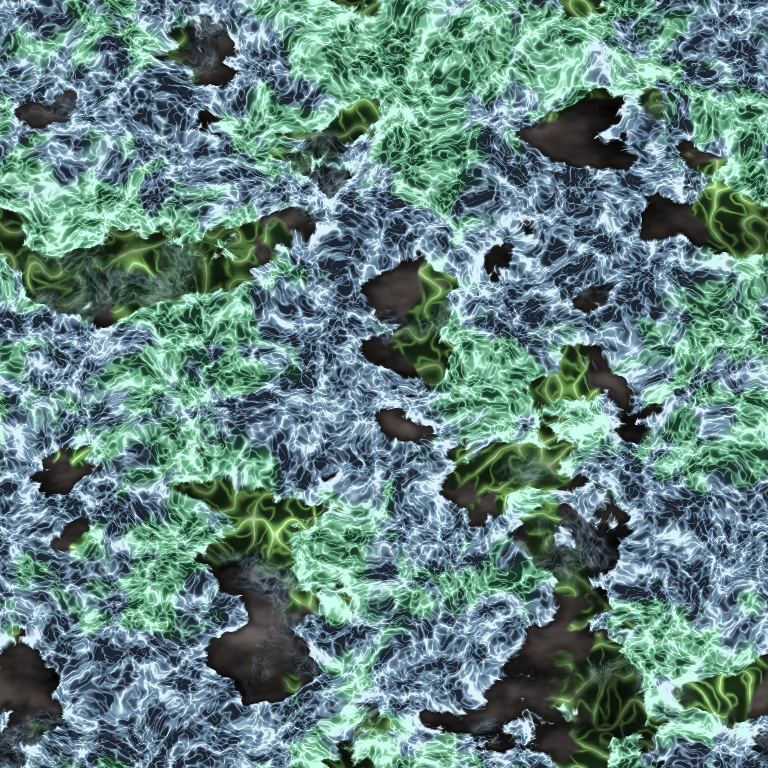
A WebGL 1 fragment shader for this texture:

```glsl
precision highp float;
// Tangled web of pale blue and mint filaments over dark hollows with green moss.
uniform vec2 u_resolution;

float hash(vec2 p) {
  return fract(sin(dot(p, vec2(127.1, 311.7))) * 43758.5453);
}

// Slope of a random lattice gradient; the lattice wraps after 'period' cells.
float slope(vec2 cell, vec2 offset, vec2 period, float seed) {
  float angle = 6.2831853 * hash(floor(mod(cell + 0.5, period)) + seed * 17.3);
  return dot(vec2(cos(angle), sin(angle)), offset);
}

float noise(vec2 uv, vec2 period, float seed) {
  vec2 p = uv * period + seed * vec2(0.37, 0.71);
  vec2 i = floor(p), f = p - i;
  vec2 w = f * f * f * (f * (f * 6.0 - 15.0) + 10.0);
  vec2 e = vec2(1.0, 0.0);
  return mix(
    mix(slope(i, f, period, seed), slope(i + e, f - e, period, seed), w.x),
    mix(slope(i + e.yx, f - e.yx, period, seed), slope(i + 1.0, f - 1.0, period, seed), w.x),
    w.y);
}

float fbm(vec2 uv, vec2 period, float seed) {
  float sum = 0.0, amp = 1.0;
  for (int k = 0; k < 5; k++) {
    sum += amp * noise(uv, period, seed + float(k));
    period *= 2.0;
    amp *= 0.5;
  }
  return sum;
}

// Thin bright threads along the zero lines of several noise octaves.
float threads(vec2 uv, vec2 period, float seed) {
  float sum = 0.0;
  for (int k = 0; k < 4; k++) {
    sum += 0.25 * exp(-9.0 * abs(noise(uv, period, seed + float(k))));
    period *= 2.0;
  }
  return sum;
}

vec3 webColor(float v, float mint) {
  vec3 dark = mix(vec3(0.11, 0.14, 0.19), vec3(0.09, 0.22, 0.16), mint);
  vec3 middle = mix(vec3(0.42, 0.54, 0.64), vec3(0.42, 0.69, 0.53), mint);
  vec3 light = mix(vec3(0.86, 0.95, 1.0), vec3(0.80, 1.0, 0.93), mint);
  vec3 c = mix(dark, middle, smoothstep(0.10, 0.36, v));
  return mix(c, light, smoothstep(0.33, 0.62, v));
}

void main() {
  vec2 uv = gl_FragCoord.xy / u_resolution;
  vec2 warp = vec2(fbm(uv, vec2(8.0), 1.0), fbm(uv, vec2(8.0), 11.0));
  vec2 bent = uv + 0.03 * warp;

  // Large shapes: web height, whose lows are hollows, and green patches.
  float height = fbm(uv + 0.015 * warp, vec2(5.0, 7.0), 21.0);
  float patches = fbm(uv + 0.02 * warp, vec2(4.0, 5.0), 31.0);
  float flecks = noise(bent, vec2(30.0), 41.0);
  float mint = smoothstep(-0.06, 0.24, patches + 0.5 * flecks);

  // Soft brown-grey ground, shaded below the rims.
  float stone = fbm(uv, vec2(7.0, 13.0), 51.0);
  vec3 color = vec3(0.20, 0.185, 0.18) * (1.0 + 1.5 * stone);
  color *= 1.0 - 0.6 * smoothstep(-0.45, -0.2, height);

  // Moss of round, worm-like tubes.
  float tube = exp(-8.0 * abs(noise(uv + 0.012 * warp, vec2(24.0), 61.0)));
  tube = max(tube, 0.7 * exp(-8.0 * abs(noise(bent, vec2(37.0), 62.0))));
  vec3 moss = mix(vec3(0.08, 0.14, 0.07), vec3(0.37, 0.55, 0.28), smoothstep(0.1, 0.65, tube));
  moss = mix(moss, vec3(0.74, 0.83, 0.64), 0.8 * smoothstep(0.65, 1.0, tube));
  moss *= 0.85 + 0.8 * stone;
  color = mix(color, moss, smoothstep(-0.04, 0.06, patches + 0.2 * flecks));

  // Dim web deep inside the hollows.
  float deep = threads(bent + 0.5, vec2(14.0), 71.0);
  float deepCover = smoothstep(0.08, 0.4, fbm(bent, vec2(6.0, 8.0), 81.0));
  color = mix(color, 0.6 * webColor(deep, 0.5 * mint), 0.75 * deepCover);

  // Front web, brightest at the rims and along a few long strands.
  float web = threads(bent, vec2(13.0, 15.0), 91.0);
  float rim = exp(-18.0 * abs(height + 0.17));
  float strand = exp(-14.0 * abs(fbm(bent, vec2(5.0), 101.0)));
  web += 0.16 * rim + 0.14 * strand + 0.05 * mint - 0.05;
  float cover = smoothstep(-0.25, -0.18, height + 0.12 * (web - 0.36));
  color = mix(color, webColor(web, mint), cover);

  gl_FragColor = vec4(clamp(color, 0.0, 1.0), 1.0);
}
```
